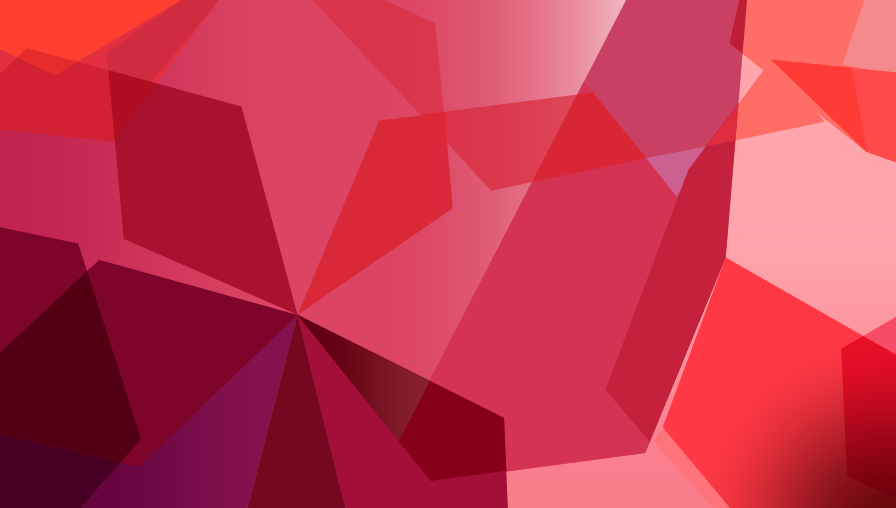
A WebGL 1 fragment shader for this background:

```glsl
precision highp float;
// Overlapping translucent polygon facets in reds, pinks and plum.
uniform vec2 u_resolution;

const vec2 CANVAS = vec2(768, 434); // span of the design units, y down
const vec2 HUB = vec2(255, 269);    // corner shared by the central facets
const vec3 RED = vec3(.85, .15, .21);
const vec3 CORAL = vec3(1, .43, .4);
const vec3 WINE = vec3(.49, .02, .16);

// Signed distance to the line a-b, positive on its clockwise inner side.
float side(vec2 p, vec2 a, vec2 b) {
  vec2 d = normalize(b - a);
  return dot(p - a, vec2(-d.y, d.x));
}

// Convex facets with clockwise corners, positive inside.
float tri(vec2 p, vec4 ab, vec2 c) {
  return min(side(p, ab.xy, ab.zw), min(side(p, ab.zw, c), side(p, c, ab.xy)));
}

float quad(vec2 p, vec4 ab, vec4 cd) {
  return min(min(side(p, ab.xy, ab.zw), side(p, ab.zw, cd.xy)),
             min(side(p, cd.xy, cd.zw), side(p, cd.zw, ab.xy)));
}

float pent(vec2 p, vec4 ab, vec4 cd, vec2 e) {
  return min(min(side(p, ab.xy, ab.zw), side(p, ab.zw, cd.xy)),
             min(side(p, cd.xy, cd.zw), min(side(p, cd.zw, e), side(p, e, ab.xy))));
}

// Lays ink over a colour with a soft edge one pixel wide.
void paint(inout vec3 col, float facet, vec3 ink) {
  col = mix(col, ink, clamp(facet * u_resolution.y / CANVAS.y + .5, 0., 1.));
}

// Positive to the right of the long diagonal.
float diagonal(vec2 p) {
  return side(p, vec2(304, 450), vec2(537, 0));
}

// Rose field with a pale sheen towards the diagonal.
vec3 roseField(vec2 p) {
  vec3 rose = mix(vec3(.76, .14, .31), vec3(.86, .27, .39), smoothstep(0., 260., p.x));
  float sheen = clamp((p.x - 320.) / 220., 0., 1.);
  return mix(rose, vec3(.95, .73, .76), sheen * sheen);
}

void paintRight(inout vec3 col, vec2 p) {
  // Pale ground and slanted pane
  vec3 pale = mix(vec3(1, .65, .68), vec3(.98, .49, .55), smoothstep(180., 420., p.y));
  paint(col, diagonal(p), pale);
  float pane = pent(p, vec4(547, -20, 642, -20), vec4(622, 220, 553, 387), vec2(320, 418));
  paint(col, pane, vec3(.79, .25, .39));
  paint(col, min(pane, side(p, vec2(508, 79), vec2(622, 220))), vec3(.83, .2, .33));

  // Coral band and the fold across the pane
  float lilac = tri(p, vec4(554, 135, 606, 125), vec2(580, 168));
  float coral = tri(p, vec4(661, 51, 707, 104), vec2(606, 125));
  float fold = pent(p, vec4(519, 333, 590, 145), vec4(661, 51, 900, 75), vec2(610, 440));
  float band = quad(p, vec4(361, 98, 508, 79), vec4(554, 135, 421, 163));
  paint(col, lilac, vec3(.8, .38, .56));
  paint(col, coral, CORAL);
  paint(col, min(fold, pane), vec3(.77, .13, .24));
  paint(col, min(coral, pane), vec3(.87, .17, .24));
  paint(col, band, mix(col, RED, .68));
  paint(col, min(band, pane), RED);

  // Upper corner
  float corner = quad(p, vec4(638, -20, 800, -20), vec4(743, 130, 625, 37));
  float blush = quad(p, vec4(748, -20, 800, -20), vec4(800, 70, 722, 55));
  float flag = quad(p, vec4(661, 51, 800, 65), vec4(800, 150, 743, 130));
  float crease = side(p, vec2(727, 40), vec2(743, 130));
  paint(col, corner, CORAL);
  paint(col, min(corner, pane), vec3(.74, .12, .22));
  paint(col, blush, vec3(.96, .54, .55));
  paint(col, flag, vec3(1, .29, .29));
  paint(col, min(flag, min(corner, crease)), vec3(1, .23, .21));

  // Scarlet panel, shaded into the lower corner
  float shade = 1. - smoothstep(0., 170., distance(p, vec2(760, 450)));
  float strip = quad(p, vec4(560, 377, 572, 362), vec4(690, 500, 670, 500));
  float panel = pent(p, vec4(622, 220, 900, 378), vec4(900, 500, 681, 500), vec2(568, 365));
  float tab = quad(p, vec4(721, 298, 800, 252), vec4(800, 440, 726, 407));
  paint(col, strip, vec3(1, .45, .48));
  paint(col, tab, vec3(.97, .3, .4));
  paint(col, panel, mix(vec3(1, .22, .27), vec3(.4, .03, .05), shade));
  paint(col, min(panel, tab), mix(vec3(.92, .06, .16), vec3(.4, 0, .04), shade));
}

void paintUpperLeft(inout vec3 col, vec2 p) {
  float red = quad(p, vec4(-20, -20, 203, -20), vec4(97, 121, -20, 108));
  float veil = pent(p, vec4(-30, 92, 23, 41), vec4(207, 91, HUB), vec2(-30, 270));
  float orange = quad(p, vec4(-20, -20, 189, -20), vec4(47, 64, -20, 33));
  float maroon = quad(p, vec4(93, 60, 207, 91), vec4(HUB, 106, 204));
  float ribbon = pent(p, vec4(91, 45, 160, -3), vec4(190, -3, 130, 70), vec2(93, 60));
  paint(col, red, vec3(.89, .19, .25));
  paint(col, min(red, veil), vec3(.82, .13, .2));
  paint(col, orange, vec3(1, .25, .19));
  paint(col, min(orange, veil), vec3(.9, .17, .17));
  paint(col, ribbon, vec3(.82, .17, .25));
  paint(col, maroon, vec3(.66, .07, .18));
  paint(col, min(maroon, red), vec3(.7, .05, .13));
  // Red facets above the hub
  float shard = quad(p, vec4(249, -20, 287, -20), vec4(373, 20, 383, 122));
  float kite = quad(p, vec4(325, 103, 381, 96), vec4(388, 178, HUB));
  paint(col, shard, mix(col, RED, .55));
  paint(col, kite, mix(col, RED, .92));
}

void paintLowerLeft(inout vec3 col, vec2 p) {
  float plum = quad(p, vec4(HUB, 208, 450), vec4(-20, 450, -20, 320));
  float slab = pent(p, vec4(-20, 190, 67, 208), vec4(121, 375, 55, 450), vec2(-20, 450));
  float wing = pent(p, vec4(85, 222, HUB), vec4(119, 399, -20, 366), vec2(-20, 320));
  paint(col, plum, mix(vec3(.4, .02, .24), vec3(.52, .07, .31), smoothstep(80., 230., p.x)));
  paint(col, slab, WINE);
  paint(col, min(slab, plum), vec3(.28, 0, .14));
  paint(col, wing, WINE);
  paint(col, min(slab, wing), vec3(.33, 0, .08));
  // Dark fan below the hub
  float crimson = quad(p, vec4(HUB, 432, 357), vec4(436, 450, 300, 450));
  float wedge = tri(p, vec4(HUB, 300, 450), vec2(208, 450));
  float blade = quad(p, vec4(HUB, 432, 357), vec4(434, 402, 369, 411));
  vec3 sheen = mix(vec3(.38, 0, .07), vec3(.53, .13, .18), smoothstep(270., 370., p.x));
  paint(col, crimson, vec3(.64, .06, .22));
  paint(col, wedge, vec3(.46, .03, .12));
  paint(col, blade, vec3(.53, 0, .1));
  paint(col, min(blade, -diagonal(p)), sheen);
}

void main() {
  vec2 uv = gl_FragCoord.xy / u_resolution;
  vec2 p = vec2(uv.x, 1. - uv.y) * CANVAS;
  vec3 col = roseField(p);
  paintRight(col, p);
  paintUpperLeft(col, p);
  paintLowerLeft(col, p);
  gl_FragColor = vec4(col, 1);
}
```
